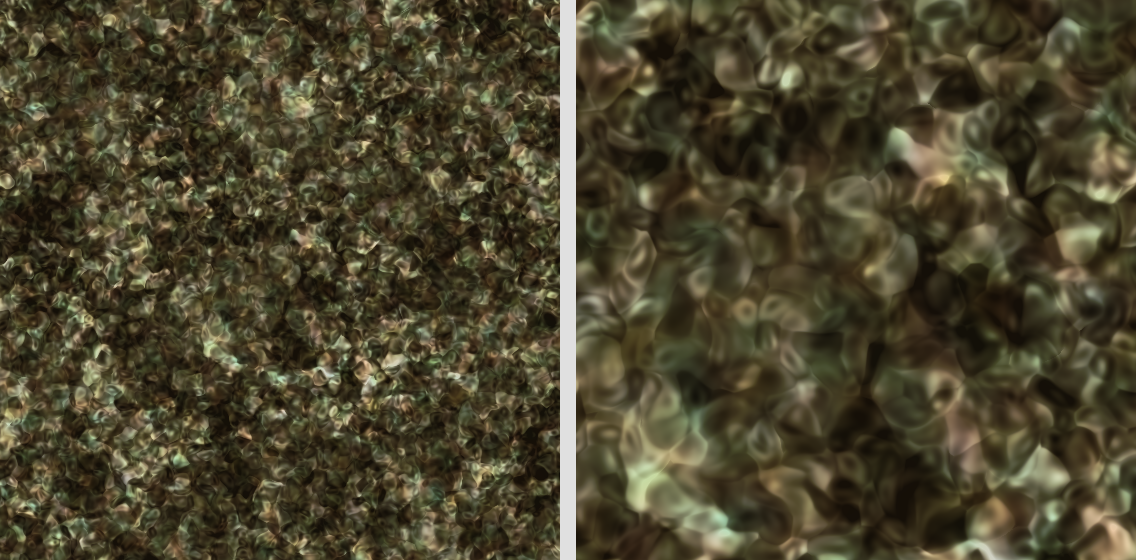
Left: the whole. Right: its middle third, enlarged.
Give the GLSL for this texture, as a Shadertoy shader.

```glsl
// Dark olive mineral grit: a dense mosaic of tiny pale and dark flakes.
// Soft-edged cellular grains and gradient noise are summed into one height of
// about unit deviation, which a tone ramp colours; faint hue noise tints it.

// Cells per canvas height for each layer
const float PATCH_FREQ   = 6.0;
const float CLUSTER_FREQ = 14.0;
const float COARSE_FREQ  = 33.0;
const float MEDIUM_FREQ  = 60.0;
const float FINE_FREQ    = 82.0;
const float DUST_FREQ    = 120.0;
const float HUE_FREQ     = 34.0;

// Share of each layer in the height (squares sum to about one)
const float PATCH_WEIGHT   = 0.32;
const float CLUSTER_WEIGHT = 0.32;
const float COARSE_WEIGHT  = 0.58;
const float MEDIUM_WEIGHT  = 0.52;
const float FINE_WEIGHT    = 0.40;
const float DUST_WEIGHT    = 0.14;

const float WARP_FREQ   = 40.0;
const float WARP_AMOUNT = 0.0018;
const float SEAM_HARDNESS = 16.0; // how sharply one grain meets the next
const float RIM_RATE    = 9.0;    // rings per grain
const float RIM_DEPTH   = 1.3;    // contrast of the rings
const float CLUSTERING  = 0.12;   // contrast change between patches
const float WARM_TINT   = 0.045;
const float BLUE_TINT   = 0.06;

// Deviations of the raw layers, used to normalise them
const float NOISE_DEVIATION = 0.172;
const float GRAIN_DEVIATION = 0.50;

// Tone ramp: height levels and their colours, from shadow to glint
const int TONE_COUNT = 8;
const float LEVELS[TONE_COUNT] = float[](
    -2.5, -1.25, -0.33, 0.31, 0.82, 1.44, 2.17, 3.2);
const vec3 TONES[TONE_COUNT] = vec3[](
    vec3(0.08, 0.06, 0.03), vec3(0.16, 0.13, 0.07),
    vec3(0.23, 0.20, 0.12), vec3(0.29, 0.27, 0.16),
    vec3(0.36, 0.34, 0.24), vec3(0.48, 0.45, 0.33),
    vec3(0.63, 0.62, 0.46), vec3(0.82, 0.83, 0.67));

vec3 hash(vec2 cell, float seed) {
    vec2 p = cell + seed * vec2(37.0, 91.0);
    vec3 q = fract(p.xyx * vec3(0.1031, 0.1030, 0.0973));
    q += dot(q, q.yxz + 33.33);
    return fract((q.xxy + q.yzz) * q.zyx);
}

// Turns each layer differently so that no lattice direction shows
vec2 turn(vec2 p, float seed) {
    vec2 axis = normalize(vec2(1.0, 0.37 + 0.23 * seed));
    return mat2(axis.x, axis.y, -axis.y, axis.x) * p;
}

float cornerSlope(vec2 cell, vec2 offset, float seed) {
    return dot(hash(cell, seed).xy * 2.0 - 1.0, offset);
}

// Gradient noise with about unit deviation
float noise(vec2 p, float seed) {
    p = turn(p, seed);
    vec2 cell = floor(p), f = fract(p);
    vec2 u = f * f * (3.0 - 2.0 * f);
    vec2 e = vec2(1.0, 0.0);
    float low = mix(cornerSlope(cell, f, seed),
                    cornerSlope(cell + e.xy, f - e.xy, seed), u.x);
    float high = mix(cornerSlope(cell + e.yx, f - e.yx, seed),
                     cornerSlope(cell + e.xx, f - e.xx, seed), u.x);
    return mix(low, high, u.y) / NOISE_DEVIATION;
}

// Packed, stretched grains, each with its own tone and rim; about unit deviation
float grains(vec2 p, float seed) {
    p = turn(p, seed);
    vec2 home = floor(p);
    float sum = 0.0, total = 0.0;
    for (int y = -1; y <= 1; y++)
    for (int x = -1; x <= 1; x++) {
        vec2 cell = home + vec2(x, y);
        vec3 place = hash(cell, seed);
        vec3 form = hash(cell, seed + 5.0);
        vec2 axis = normalize(form.xy - 0.5 + 1e-4);
        vec2 d = p - cell - place.xy;
        d = vec2(dot(d, axis) / 1.25, dot(d, vec2(-axis.y, axis.x)) * 1.25);
        float r = length(d);
        float tone = place.z * 2.0 - 1.0 + RIM_DEPTH * (form.z - 0.5) * cos(RIM_RATE * r);
        float weight = exp(-SEAM_HARDNESS * r * r);
        sum += weight * tone;
        total += weight;
    }
    return sum / max(total, 1e-6) / GRAIN_DEVIATION;
}

vec3 toneRamp(float height) {
    vec3 colour = TONES[0];
    for (int i = 1; i < TONE_COUNT; i++) {
        float t = (height - LEVELS[i - 1]) / (LEVELS[i] - LEVELS[i - 1]);
        colour = mix(colour, TONES[i], clamp(t, 0.0, 1.0));
    }
    return colour;
}

void mainImage(out vec4 fragColor, in vec2 fragCoord) {
    vec2 uv = fragCoord / iResolution.y;
    // Bend the outlines so that grains look chipped
    vec2 p = uv + WARP_AMOUNT * vec2(noise(uv * WARP_FREQ, 1.0), noise(uv * WARP_FREQ, 2.0));

    // Height from grains and grit, livelier in some patches than in others
    float grit = COARSE_WEIGHT * grains(p * COARSE_FREQ, 3.0)
               + MEDIUM_WEIGHT * grains(p * MEDIUM_FREQ, 4.0)
               + FINE_WEIGHT * noise(p * FINE_FREQ, 6.0)
               + DUST_WEIGHT * noise(uv * DUST_FREQ, 7.0);
    float liveliness = 1.0 + CLUSTERING * noise(uv * PATCH_FREQ, 10.0);
    float height = PATCH_WEIGHT * noise(uv * PATCH_FREQ, 11.0)
                 + CLUSTER_WEIGHT * noise(uv * CLUSTER_FREQ, 14.0) + grit * liveliness;

    // Colour with warm-green and blue-yellow variation
    float warm = WARM_TINT * noise(p * HUE_FREQ, 12.0);
    float blue = BLUE_TINT * noise(p * HUE_FREQ, 13.0);
    vec3 tint = 1.0 + warm * vec3(1.0, -0.5, -0.2) + blue * vec3(-0.3, 0.05, 1.0);
    fragColor = vec4(clamp(toneRamp(height) * tint, 0.0, 1.0), 1.0);
}
```
